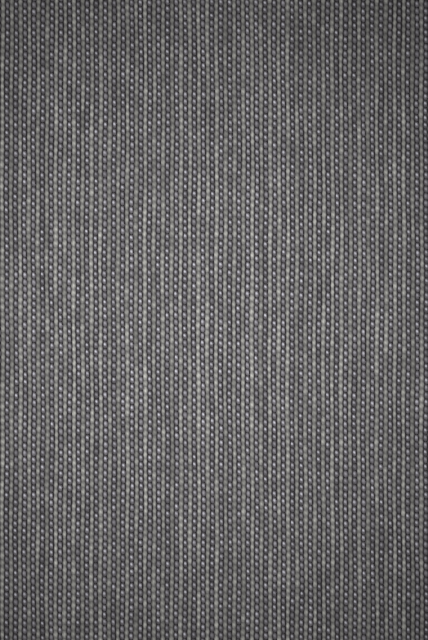
A Shadertoy shader for this texture:

```glsl
// Grey woven cloth: pale matte warp yarns alternate with dark yarns of shiny beads.
// Both yarns are rounded profiles in a repeating cell; layered sines vary their
// width, tone and path, and a soft pool of light darkens towards the corners.

const vec2 REPEATS = vec2(48.0, 90.0);      // yarn pairs across, stitches down
const vec3 GAP_COLOR = vec3(0.20, 0.192, 0.20);
const vec3 MATTE_COLOR = vec3(0.595, 0.595, 0.575);
const vec3 BEAD_COLOR = vec3(0.45, 0.44, 0.46);
const vec3 GLINT_COLOR = vec3(0.75, 0.75, 0.785);
const float MATTE_HALF_WIDTH = 0.31;        // in yarn pairs
const float BEAD_HALF_WIDTH = 0.31;
const float BEAD_HALF_HEIGHT = 0.57;        // in stitches
const float WANDER = 0.05;                  // sideways drift, in yarn pairs
const float SLUB = 0.05;                    // change of yarn width
const float DENT = 0.36;                    // darkening between matte stitches
const float ROW_JITTER = 0.09;              // uneven stitch height, in stitches
const float YARN_TONE = 0.15;               // tone change between yarns
const float STITCH_TONE = 0.22;             // tone change between stitches
const vec2 LIGHT_CENTER = vec2(0.44, 0.49);
const vec2 LIGHT_FALLOFF = vec2(0.72, 1.05);
const float LIGHT_PEAK = 1.12;

float hash(vec2 p) {
    vec3 q = fract(vec3(p.xyx) * 0.1031);
    q += dot(q, q.yzx + 33.33);
    return fract((q.x + q.y) * q.z);
}

// Slow variation along one yarn, about -1 to 1
float layeredSines(float y, float seed) {
    float phase = 6.2832 * hash(vec2(seed, 7.0));
    return 0.4 * sin(y * 9.0 + phase) + 0.3 * sin(y * 29.0 + phase * 3.0)
         + 0.3 * sin(y * 71.0 + phase * 5.0);
}

// Soft rounded height of a yarn: 1 on its axis, 0 at its edge
float roundProfile(float d) {
    return max(1.0 - d * d, 0.0);
}

// Tone of one yarn, with a finer change at each stitch
float yarnTone(float y, float seed, float stitch) {
    float yarn = hash(vec2(seed, 3.0)) - 0.5;
    float grain = hash(vec2(seed, stitch + 11.0)) - 0.5;
    return 1.0 + YARN_TONE * (yarn + 0.5 * layeredSines(y, seed + 40.0))
         + STITCH_TONE * grain;
}

void mainImage(out vec4 fragColor, in vec2 fragCoord) {
    vec2 uv = fragCoord / iResolution.xy;
    vec2 pixel = REPEATS / iResolution.xy;
    vec2 cloth = uv * REPEATS;

    // Loose threads: columns drift sideways and rows bow gently
    cloth.x += WANDER * (sin(uv.y * 11.0 + uv.x * 5.0) + 0.6 * sin(uv.y * 37.0 + uv.x * 47.0));
    cloth.y += 0.2 * sin(uv.x * 8.0 + 1.0);
    float column = floor(cloth.x);
    float across = cloth.x - column;
    float matteSeed = column * 2.0;
    float beadSeed = matteSeed + 1.0;

    // Matte yarn: continuous, dented between its stitches
    float matteRow = cloth.y + 0.5 + ROW_JITTER * layeredSines(uv.y, matteSeed + 90.0);
    float bulge = 0.5 - 0.5 * cos(6.2832 * fract(matteRow));
    float matteWidth = MATTE_HALF_WIDTH + SLUB * layeredSines(uv.y, matteSeed) - 0.05 * (1.0 - bulge);
    float matteDist = abs(across - 0.27);
    float matteShade = roundProfile(matteDist / matteWidth) * mix(1.0 - DENT, 1.0, bulge);
    float matteTone = yarnTone(uv.y, matteSeed, floor(matteRow));
    vec3 matte = mix(GAP_COLOR, MATTE_COLOR * matteTone, matteShade);

    // Beaded yarn: one rounded, slightly slanted bead per stitch
    float beadRow = cloth.y + ROW_JITTER * layeredSines(uv.y, beadSeed + 90.0);
    float stitch = floor(beadRow);
    vec2 bead = vec2(across - 0.77, fract(beadRow) - 0.5);
    bead.y += 0.3 * bead.x;
    float beadDist = length(bead / vec2(BEAD_HALF_WIDTH, BEAD_HALF_HEIGHT));
    float beadShade = roundProfile(beadDist);
    vec3 beaded = mix(GAP_COLOR, BEAD_COLOR * yarnTone(uv.y, beadSeed, stitch), beadShade);

    // Glint on the upper part of each bead, of uneven strength
    float glintDist = length((bead - vec2(-0.02, 0.08)) / vec2(0.19, 0.27));
    float glint = 1.0 - smoothstep(0.1, 1.1 + 0.5 * pixel.y, glintDist);
    beaded = mix(beaded, GLINT_COLOR, glint * mix(0.2, 0.9, hash(vec2(beadSeed, stitch))));

    // The higher yarn shows, with a soft seam between the two
    float matteMask = smoothstep(-pixel.x, pixel.x, matteWidth - matteDist);
    vec3 color = mix(beaded, matte, matteMask);

    // Pool of light and fine fibre streaks
    vec2 fromLight = (uv - LIGHT_CENTER) * LIGHT_FALLOFF;
    float light = LIGHT_PEAK - 0.9 * dot(fromLight, fromLight);
    float fibre = sin(cloth.x * 17.0 + cloth.y * 5.0) * sin(cloth.y * 7.3 - cloth.x * 3.0);
    fragColor = vec4(color * light * (1.0 + 0.05 * fibre), 1.0);
}
```
